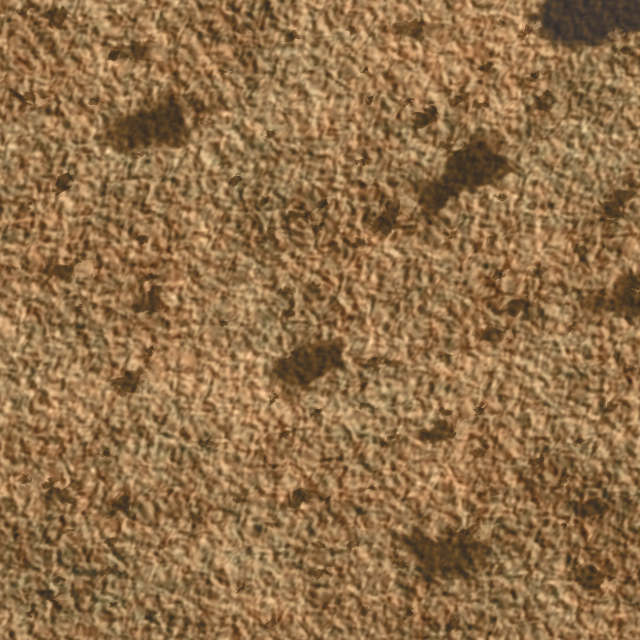
A Shadertoy shader for this texture:

```glsl
// Sunlit sandy soil: fine lit grains, soft patches, scattered clods and pebbles with shadows.
#define GRAIN_FREQ 68.0
#define FINE_FREQ 118.0
#define GRAIN_CONTRAST 0.37
#define FINE_CONTRAST 0.28
#define PATCH_CONTRAST 0.13
#define BASE_TONE 0.595
#define TINT_AMOUNT 0.09
#define SHADOW_TILT -0.30
#define LIGHT_DIR vec2(0.80, 0.50)

vec2 hash2(vec2 p) {
    vec3 q = fract(vec3(p.xyx) * vec3(0.1031, 0.1030, 0.0973));
    q += dot(q, q.yzx + 33.33);
    return fract((q.xx + q.yz) * q.zy);
}

mat2 rotation(float a) {
    float c = cos(a), s = sin(a);
    return mat2(c, -s, s, c);
}

// Gradient noise, roughly -0.7 to 0.7
float cornerSlope(vec2 cell, vec2 offset) {
    float a = 6.2832 * hash2(cell + 57.0).x;
    return dot(vec2(cos(a), sin(a)), offset);
}

float noise(vec2 p) {
    vec2 i = floor(p), f = p - i;
    vec2 u = f * f * f * (f * (f * 6.0 - 15.0) + 10.0);
    vec2 e = vec2(1.0, 0.0);
    return mix(mix(cornerSlope(i, f), cornerSlope(i + e.xy, f - e.xy), u.x),
               mix(cornerSlope(i + e.yx, f - e.yx), cornerSlope(i + e.xx, f - e.xx), u.x), u.y);
}

// Side-lit relief: height difference along the light
float relief(vec2 p, float freq) {
    mat2 grainTurn = rotation(0.65);
    vec2 stretch = vec2(0.82, 1.15) * freq;
    vec2 q = grainTurn * p * stretch;
    vec2 stepToLight = grainTurn * LIGHT_DIR * 0.45;
    return noise(q) - noise(q + stepToLight);
}

// Scattered clods in a jittered grid: x = shadow, y = pebble, z = pebble paleness
vec3 scatterClods(vec2 p, float freq, float size, float density, float seed) {
    vec2 g = p * freq + seed;
    g += size * 0.65 * vec2(noise(g * 1.1 / size), noise(g * 1.1 / size + 31.0));
    g += size * 0.35 * vec2(noise(g * 2.9 / size), noise(g * 2.9 / size + 17.0));
    vec2 home = floor(g);
    vec3 result = vec3(0.0);
    for (int y = -1; y <= 1; y++)
    for (int x = -1; x <= 1; x++) {
        vec2 cell = home + vec2(x, y);
        vec2 pick = hash2(cell + seed);
        vec2 shape = hash2(cell + seed + 91.0);
        if (pick.x > density) continue;
        vec2 center = cell + 0.15 + 0.7 * hash2(cell + seed + 13.0);
        float radius = size * mix(0.6, 1.25, shape.x);
        vec2 d = rotation(-SHADOW_TILT + (shape.y - 0.5) * 0.9) * (g - center) / radius;
        float shadow = 1.0 - smoothstep(0.55, 1.25, length(d * vec2(0.85, 1.9)));
        float pebble = 1.0 - smoothstep(0.65, 1.1, length((d - vec2(1.25, -0.1)) * vec2(1.5, 2.0)));
        pebble *= step(0.45, pick.y);
        result.x = max(result.x, shadow * mix(0.75, 1.0, shape.y));
        result.z = mix(result.z, pick.y, pebble);
        result.y = max(result.y, pebble);
    }
    return result;
}

// Soil colour for a tone given as its red value
vec3 soilRamp(float tone) {
    vec3 c = mix(vec3(0.20, 0.16, 0.12), vec3(0.26, 0.20, 0.14), smoothstep(0.16, 0.26, tone));
    c = mix(c, vec3(0.41, 0.29, 0.15), clamp((tone - 0.26) / 0.15, 0.0, 1.0));
    c = mix(c, vec3(0.51, 0.38, 0.23), clamp((tone - 0.41) / 0.10, 0.0, 1.0));
    c = mix(c, vec3(0.60, 0.46, 0.31), clamp((tone - 0.51) / 0.09, 0.0, 1.0));
    c = mix(c, vec3(0.69, 0.55, 0.38), clamp((tone - 0.60) / 0.09, 0.0, 1.0));
    c = mix(c, vec3(0.81, 0.65, 0.47), clamp((tone - 0.69) / 0.12, 0.0, 1.0));
    return c + max(tone - 0.81, 0.0) * vec3(0.8, 0.8, 0.7);
}

void mainImage(out vec4 fragColor, in vec2 fragCoord) {
    vec2 p = fragCoord / iResolution.y;

    // Grains and broad patches
    vec2 bent = p + 0.006 * vec2(noise(p * 30.0), noise(p * 30.0 + 9.0));
    float grain = GRAIN_CONTRAST * relief(bent, GRAIN_FREQ)
                + FINE_CONTRAST * relief(bent + 3.7, FINE_FREQ);
    float patches = noise(p * 4.0 + 5.0) + noise(p * 11.0) + 1.2 * noise(p * 27.0 + 2.0);
    float tone = BASE_TONE + grain + PATCH_CONTRAST * patches + 0.05 * (p.y - 0.5);

    // Clods of three sizes, and a shaded rock in the upper right corner
    vec3 large = scatterClods(p, 3.2, 0.20, 0.42, 7.0);
    vec3 medium = scatterClods(p, 8.0, 0.20, 0.42, 23.0);
    vec3 small = scatterClods(p, 15.0, 0.17, 0.36, 41.0);
    vec2 toRock = rotation(0.35) * (p - vec2(0.99, 1.015)) + 0.012 * noise(p * 20.0);
    float rock = 1.0 - smoothstep(0.85, 1.08, length(toRock / vec2(0.17, 0.065)));
    float shadow = max(max(large.x, rock), max(medium.x * 0.9, small.x * 0.75));
    tone = mix(tone, 0.25 + grain * 0.3, shadow * 0.93);

    // Lit pebbles on the sunny side of the shadows
    float pebble = max(medium.y, small.y) * 0.7;
    float paleness = max(medium.z, small.z);
    tone = mix(tone, mix(0.55, 0.80, paleness * paleness) + grain * 0.35, pebble);

    // Rusty and olive tints
    vec3 color = soilRamp(tone);
    float rust = noise(p * 42.0 + 11.0) + 0.7 * noise(p * 6.0 + 19.0);
    color += TINT_AMOUNT * rust * (1.0 - shadow) * vec3(0.5, -0.25, -0.35);
    color += rock * vec3(0.0, 0.02, 0.05);
    fragColor = vec4(clamp(color, 0.0, 1.0), 1.0);
}
```
